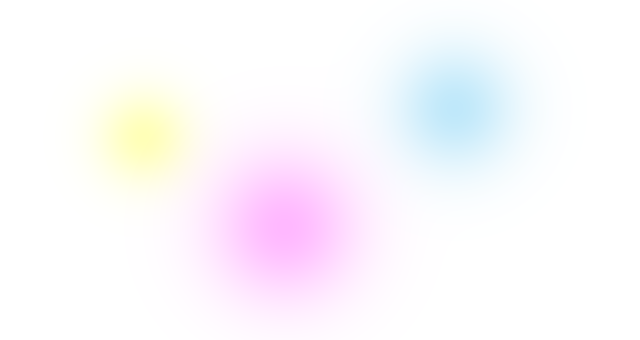
Reproduce this background procedurally as a Shadertoy shader.

```glsl
// Three soft pastel glows, yellow, pink and blue, on a white ground.

const vec3 WHITE  = vec3(1.0);
const vec3 YELLOW = vec3(1.0, 1.0, 0.72);
const vec3 PINK   = vec3(1.0, 0.72, 1.0);
const vec3 BLUE   = vec3(0.75, 0.91, 0.98);

// Centres as fractions of the canvas; spreads in canvas heights
const vec2 YELLOW_CENTRE = vec2(0.225, 0.596);
const vec2 PINK_CENTRE   = vec2(0.445, 0.333);
const vec2 BLUE_CENTRE   = vec2(0.711, 0.681);
const float YELLOW_SPREAD = 0.094;
const float PINK_SPREAD   = 0.150;
const float BLUE_SPREAD   = 0.125;

// Gaussian tint: full colour at the centre, white far away
vec3 glowTint(vec2 uv, vec2 centre, float spread, vec3 tint) {
    vec2 aspect = vec2(iResolution.x / iResolution.y, 1.0);
    vec2 offset = (uv - centre) * aspect / spread;
    return mix(WHITE, tint, exp(-0.5 * dot(offset, offset)));
}

void mainImage(out vec4 fragColor, in vec2 fragCoord) {
    vec2 uv = fragCoord / iResolution.xy;

    // Overlapping glows filter the white ground in turn
    vec3 colour = WHITE;
    colour *= glowTint(uv, YELLOW_CENTRE, YELLOW_SPREAD, YELLOW);
    colour *= glowTint(uv, PINK_CENTRE, PINK_SPREAD, PINK);
    colour *= glowTint(uv, BLUE_CENTRE, BLUE_SPREAD, BLUE);

    fragColor = vec4(colour, 1.0);
}
```
